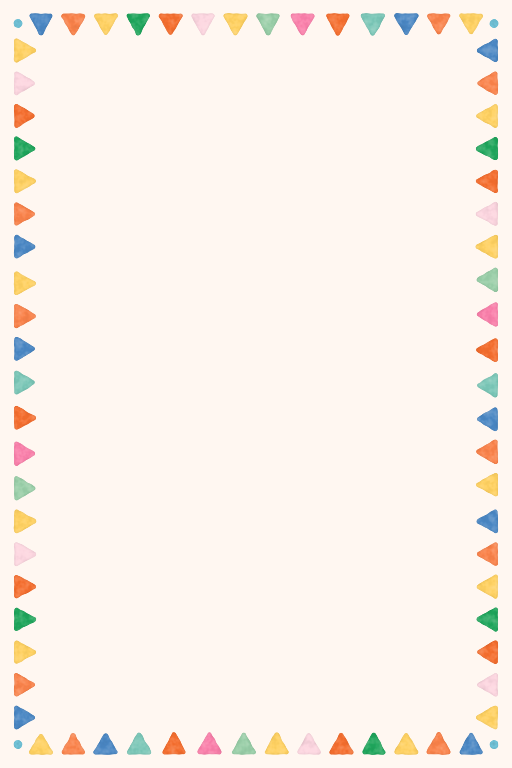
Write a Shadertoy shader that draws this background.

```glsl
// A cream sheet framed by watercolour bunting triangles with a dot in each corner.
// The frame has half-turn symmetry, so one top and one right row are built from
// a rounded triangle distance function, then tinted with gradient noise washes.

// Layout: the canvas is SHEET units wide and high, with y running down
const vec2 SHEET = vec2(512.0, 768.0);
const float BASE_DEPTH = 15.9;      // inset of the triangle base from the edge
const vec2 FLAG = vec2(9.5, 16.7);  // half base and length before rounding
const float ROUNDING = 2.4;
const float WOBBLE = 0.9;           // hand-cut irregularity of the outlines
const float WASH = 0.16;            // strength of the pigment variation
const vec2 TOP_ROW = vec2(41.0, 32.4);    // first centre and spacing
const vec2 RIGHT_ROW = vec2(50.5, 32.7);
const int TOP_COUNT = 14;
const int RIGHT_COUNT = 21;
const vec2 DOT_OFFSET = vec2(238.0, 360.5);
const float DOT_RADIUS = 4.4;

const vec3 PAPER = vec3(1.0, 0.97, 0.945);
const vec3 DOT_BLUE = vec3(0.43, 0.74, 0.82);
const vec3 BLUE = vec3(0.29, 0.53, 0.77);
const vec3 ORANGE = vec3(0.98, 0.51, 0.29);
const vec3 YELLOW = vec3(1.0, 0.82, 0.38);
const vec3 GREEN = vec3(0.12, 0.65, 0.36);
const vec3 RUST = vec3(0.96, 0.43, 0.18);
const vec3 BLUSH = vec3(0.99, 0.84, 0.88);
const vec3 SAGE = vec3(0.60, 0.81, 0.66);
const vec3 PINK = vec3(0.98, 0.50, 0.67);
const vec3 TEAL = vec3(0.48, 0.78, 0.72);
const vec3 SEQUENCE[14] = vec3[14](BLUE, ORANGE, YELLOW, GREEN, RUST, BLUSH, YELLOW,
                                   SAGE, PINK, RUST, TEAL, BLUE, ORANGE, YELLOW);

vec2 hashGradient(vec2 cell) {
    vec2 h = vec2(dot(cell, vec2(127.1, 311.7)), dot(cell, vec2(269.5, 183.3)));
    return 2.0 * fract(sin(h) * 43758.5) - 1.0;
}

float gradientNoise(vec2 p) {
    vec2 i = floor(p), f = fract(p);
    vec2 u = f * f * f * (f * (f * 6.0 - 15.0) + 10.0);
    vec2 e = vec2(0.0, 1.0);
    float low = mix(dot(hashGradient(i), f),
                    dot(hashGradient(i + e.yx), f - e.yx), u.x);
    float high = mix(dot(hashGradient(i + e.xy), f - e.xy),
                     dot(hashGradient(i + e.yy), f - e.yy), u.x);
    return mix(low, high, u.y);
}

// Distance to an isosceles triangle: tip at the origin, base at y = size.y
float triangleDistance(vec2 p, vec2 size) {
    p.x = abs(p.x);
    vec2 a = p - size * clamp(dot(p, size) / dot(size, size), 0.0, 1.0);
    vec2 b = p - size * vec2(clamp(p.x / size.x, 0.0, 1.0), 1.0);
    float outside = max(p.x * size.y - p.y * size.x, p.y - size.y);
    return sqrt(min(dot(a, a), dot(b, b))) * sign(outside);
}

// Centre of a flag along its row; the spacing loosens around the middle
float flagCentre(vec2 row, float i) {
    return row.x + row.y * i + 9.0 * smoothstep(6.5, 11.0, i)
         + 4.0 * smoothstep(13.0, 14.0, i);
}

void mainImage(out vec4 fragColor, in vec2 fragCoord) {
    vec2 uv = fragCoord / iResolution.xy;
    vec2 p = vec2(uv.x, 1.0 - uv.y) * SHEET;
    float pixel = SHEET.x / iResolution.x;

    // Fold the bottom and left rows onto the top and right ones
    vec2 far = SHEET - p;
    vec2 q = min(p.x, far.y) < min(p.y, far.x) ? far : p;
    bool onRight = SHEET.x - q.x < q.y;
    vec2 row = onRight ? RIGHT_ROW : TOP_ROW;
    int count = onRight ? RIGHT_COUNT : TOP_COUNT;
    float along = onRight ? q.y : q.x;
    float depth = onRight ? SHEET.x - q.x - 0.6 : q.y;

    // Find the nearest flag in the row
    int nearest = 0;
    float offset = 1000.0;
    for (int i = 0; i < count; i++) {
        float d = along - flagCentre(row, float(i));
        if (abs(d) < abs(offset)) {
            offset = d;
            nearest = i;
        }
    }

    // Rounded, slightly uneven triangle
    vec2 jitter = hashGradient(floor(vec2(nearest, onRight ? 7 : 3)));
    vec2 size = FLAG + vec2(0.4, 0.8) * jitter;
    vec2 local = vec2(offset, BASE_DEPTH + size.y - depth);
    float flag = triangleDistance(local, size) - ROUNDING
               + WOBBLE * gradientNoise(p * 0.16);

    // Watercolour: broad pools, fine grain and pigment gathered at the rim
    vec3 paint = SEQUENCE[nearest % 14];
    float pools = gradientNoise(p * 0.13 + 20.0) + 0.5 * gradientNoise(p * 0.35);
    float rim = smoothstep(-2.5, 0.0, flag);
    paint = mix(paint, PAPER, clamp(WASH * (0.3 + 1.8 * pools), 0.0, 0.5));
    paint *= 1.0 - 0.04 * rim - WASH * 0.5 * max(-pools, 0.0);

    vec3 color = mix(PAPER, paint, smoothstep(0.5, -0.5, flag / pixel));

    // Corner dots
    float dots = length(abs(p - 0.5 * SHEET) - DOT_OFFSET) - DOT_RADIUS
               + 0.5 * gradientNoise(p * 0.3);
    vec3 dotPaint = DOT_BLUE * (1.0 + 0.1 * gradientNoise(p * 0.4));
    color = mix(color, dotPaint, smoothstep(0.5, -0.5, dots / pixel));

    fragColor = vec4(color, 1.0);
}
```
